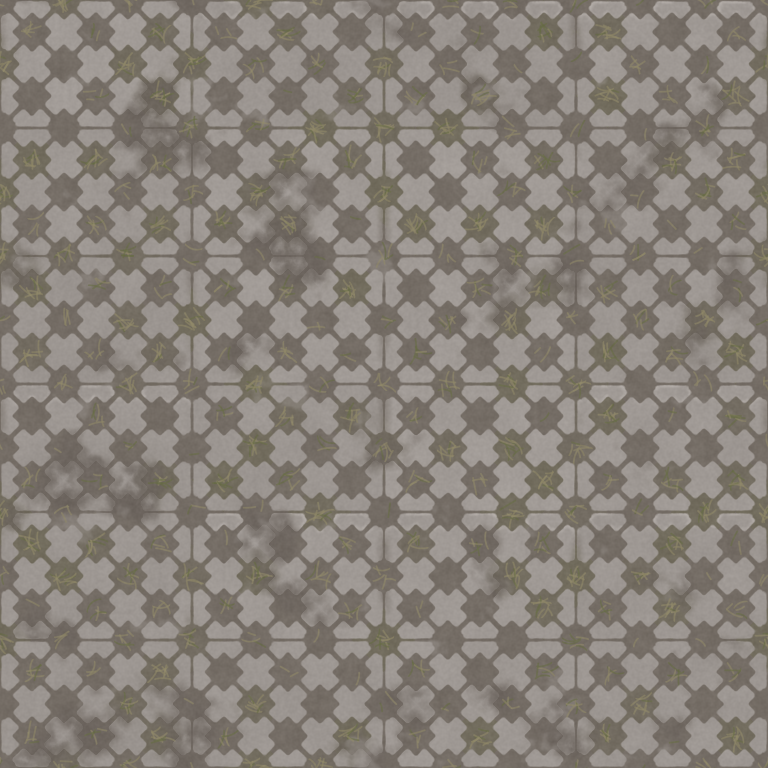
A WebGL 1 fragment shader for this texture:

```glsl
precision highp float;
// Weathered concrete paving: blocks pierced by soil-filled diamonds linked by diagonal joints.

uniform vec2 u_resolution;

const float CELLS = 12.0;              // diamond lattice cells across the canvas
const vec2 BLOCK = vec2(3.0, 2.0);     // size of a paving block, in cells
const vec3 CONCRETE = vec3(0.622, 0.598, 0.580);
const vec3 SOIL = vec3(0.455, 0.425, 0.395);
const vec3 DAMP_SOIL = vec3(0.415, 0.385, 0.362);
const vec3 MOSS = vec3(0.440, 0.422, 0.350);
const vec3 STRAW = vec3(0.565, 0.535, 0.410);
const vec3 GRASS = vec3(0.405, 0.425, 0.270);

float hash(vec2 p) {
  return fract(sin(dot(p, vec2(127.1, 311.7))) * 43758.547);
}

vec2 gradient(vec2 cell, float period) {
  float angle = 6.2832 * hash(mod(cell, period));
  return vec2(cos(angle), sin(angle));
}

// Gradient noise that wraps after `period` units.
float noise(vec2 p, float period) {
  vec2 i = floor(p), f = fract(p);
  vec2 u = f * f * f * (f * (f * 6.0 - 15.0) + 10.0);
  vec2 e = vec2(1.0, 0.0);
  float a = dot(gradient(i, period), f);
  float b = dot(gradient(i + e, period), f - e);
  float c = dot(gradient(i + e.yx, period), f - e.yx);
  float d = dot(gradient(i + 1.0, period), f - 1.0);
  return mix(mix(a, b, u.x), mix(c, d, u.x), u.y);
}

float fbm(vec2 uv, float frequency) {
  float sum = 0.0, gain = 0.7;
  for (int i = 0; i < 4; i++) {
    sum += gain * noise(uv * frequency, frequency);
    frequency *= 2.0;
    gain *= 0.55;
  }
  return sum;
}

float roundedSquare(vec2 p, float halfSide, float radius) {
  vec2 q = abs(p) - halfSide + radius;
  return length(max(q, 0.0)) + min(max(q.x, q.y), 0.0) - radius;
}

float smoothMin(float a, float b, float k) {
  float h = max(k - abs(a - b), 0.0) / k;
  return min(a, b) - 0.25 * h * h * k;
}

// Distance to the nearest block seam on each axis.
vec2 seamDistance(vec2 p) {
  return abs(mod(p + 0.5 * BLOCK, BLOCK) - 0.5 * BLOCK);
}

// Signed distance to the soil: negative inside diamonds, joints and seams.
float soilDistance(vec2 p, vec2 node, vec2 turned) {
  vec2 local = abs(p - node);
  vec2 onSeam = step(seamDistance(node), vec2(0.1));
  float diamond = roundedSquare(turned, 0.225, 0.038);
  vec2 trim = mix(vec2(-1.0), local - 0.237, onSeam.yx);
  diamond = max(diamond, max(trim.x, trim.y));
  float joint = min(abs(turned.x), abs(turned.y)) - 0.038;
  vec2 seam = seamDistance(p);
  float d = smoothMin(diamond, joint, 0.06);
  return smoothMin(d, min(seam.x, seam.y) - 0.022, 0.07);
}

// Coverage of one slightly bent blade lying near a diamond centre.
float blade(vec2 p, float seed, float pixel) {
  float angle = 6.2832 * hash(vec2(seed, 1.3));
  vec2 centre = 0.22 * (vec2(hash(vec2(seed, 2.7)), hash(vec2(seed, 4.1))) - 0.5);
  vec2 q = p - centre;
  float c = cos(angle), s = sin(angle);
  q = vec2(c * q.x + s * q.y, c * q.y - s * q.x);
  q.y += (hash(vec2(seed, 5.9)) - 0.5) * 5.0 * q.x * q.x;
  float halfLength = mix(0.05, 0.14, hash(vec2(seed, 7.3)));
  float d = length(vec2(max(abs(q.x) - halfLength, 0.0), q.y));
  return 1.0 - smoothstep(0.003, 0.009 + pixel, d);
}

void main() {
  vec2 uv = gl_FragCoord.xy / u_resolution;
  vec2 p = uv * CELLS;
  float pixel = CELLS / min(u_resolution.x, u_resolution.y);

  // Diamonds sit on the integer points of a grid turned by 45 degrees.
  vec2 grid = vec2(p.x + p.y, p.x - p.y);
  vec2 id = floor(grid + 0.5);
  vec2 node = 0.5 * vec2(id.x + id.y, id.x - id.y);
  vec2 turned = (grid - id) * 0.7071;
  vec2 nodeId = mod(node, CELLS);
  float character = hash(nodeId + 0.37);

  // Ragged edges, and dirt that creeps out over the concrete.
  float rough = fbm(uv + 0.31, 48.0);
  float stain = smoothstep(0.13, 0.42, fbm(uv, 7.0) + 0.12 * rough);
  float d = soilDistance(p, node, turned) + 0.012 * rough;
  float soil = 1.0 - smoothstep(-1.0, 1.0, d / max(0.014, pixel * 0.8));
  float creep = stain * (1.0 - smoothstep(0.0, 0.22, d + 0.12 * rough));
  float sideDirt = (1.0 - smoothstep(0.0, 0.16, seamDistance(p).x))
    * smoothstep(0.0, 0.35, fbm(uv + 0.57, 9.0));

  // Concrete with block-to-block tone, and pale wear along some upper edges.
  vec2 block = floor(p / BLOCK);
  vec3 concrete = CONCRETE + 0.025 * (hash(block) - 0.5) + 0.03 * fbm(uv + 0.13, 16.0);
  float wear = step(0.7, hash(block + 9.1)) * smoothstep(1.55, 1.85, mod(p.y, BLOCK.y));
  concrete += 0.07 * wear * (1.0 - smoothstep(0.01, 0.06, d)) * smoothstep(-0.2, 0.3, rough);

  // Soil with damp, mossy and dusty diamonds, then scattered blades.
  vec3 earth = mix(SOIL, MOSS, 0.7 * smoothstep(0.55, 1.0, character));
  earth = mix(earth, DAMP_SOIL, 0.75 * stain) + 0.035 * rough;
  float dust = smoothstep(0.28, 0.48, fbm(uv + 0.71, 13.0));
  earth = mix(earth, CONCRETE, 0.4 * dust);
  for (int i = 0; i < 9; i++) {
    float seed = hash(nodeId + 1.7 * float(i) + 0.5) * 91.0;
    float present = step(float(i), 11.0 * character - 1.5);
    vec3 tint = mix(STRAW, GRASS, step(0.7, fract(seed)));
    earth = mix(earth, tint, 0.6 * present * blade(p - node, seed, pixel));
  }

  float cover = max(soil, max(0.8 * creep, 0.5 * sideDirt));
  float grain = noise(uv * 170.0, 170.0) + 0.7 * noise(uv * 310.0, 310.0);
  gl_FragColor = vec4(mix(concrete, earth, cover) + 0.022 * grain, 1.0);
}
```
